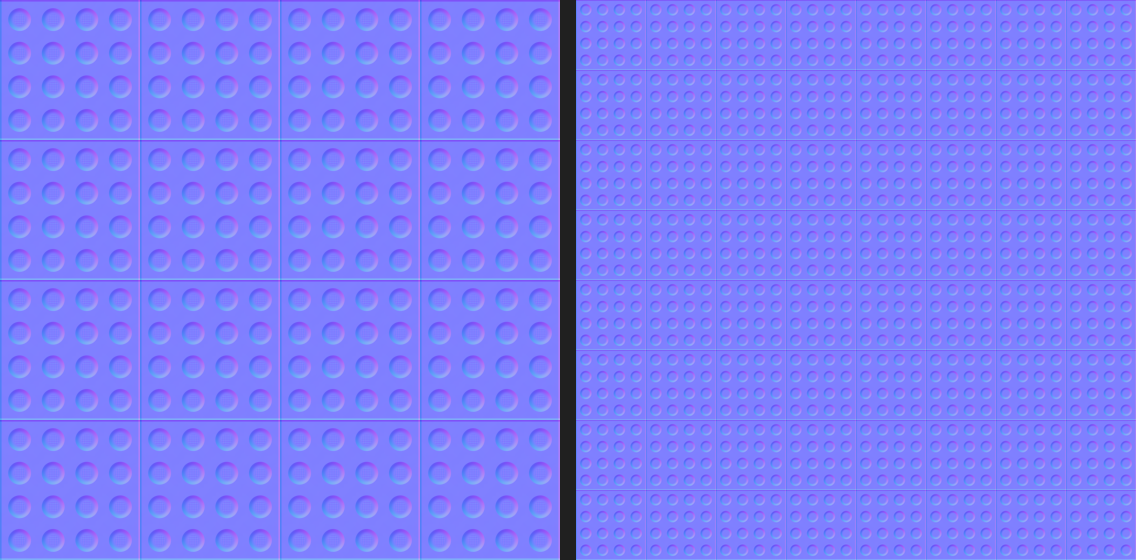
Left: one tile. Right: repeated 2 by 2.
This texture map is drawn by a three.js fragment shader. Its source:

```glsl
// Tangent-space normal map of square paving tiles with raised, flat-topped studs.
varying vec2 vUv;

const float TAU = 6.2831853;
const float TILES = 4.0;          // tiles across and up
const float STUD_PITCH = 0.24;    // lengths below are in tile widths
const float STUD_MARGIN = 0.02;
const float STUD_RADIUS = 0.083;
const float TOP_RADIUS = 0.040;
const float GRIP_REPEATS = 64.0;  // fine bumps per tile width

// Offset from the centre of the nearest stud
vec2 studOffset(vec2 p, float margin, float pitch) {
  return (fract((p - margin) / pitch) - 0.5) * pitch;
}

// Outward tilt of the ring between the flat top and the foot
vec2 studTilt(vec2 offset, float top, float foot, float strength) {
  float r = length(offset);
  float rise = smoothstep(top, mix(top, foot, 0.75), r);
  float fall = 1.0 - smoothstep(foot - 0.007, foot + 0.004, r);
  return offset / max(r, 0.0001) * rise * fall * strength;
}

// Outward tilt of the rounded tile edges, level at the bottom of the joint
vec2 edgeTilt(vec2 p, float inner, float outer, float strength) {
  vec2 q = p - 0.5;
  vec2 d = 0.5 - abs(q);
  vec2 slope = 1.0 - smoothstep(vec2(inner), vec2(outer), d);
  return sign(q) * slope * smoothstep(0.0, 0.003, d) * strength;
}

// Fine grid of bumps confined to the stud top
vec2 gripTilt(vec2 p, vec2 offset, float radius, float strength) {
  float mask = 1.0 - smoothstep(radius * 0.85, radius * 1.15, length(offset));
  return sin(TAU * GRIP_REPEATS * p) * mask * strength;
}

// Very faint surface unevenness from wrapping sines
vec2 unevenTilt(vec2 p, float strength) {
  vec2 t = TAU * p;
  vec2 wave = sin(t * 7.0 + 2.0 * sin(t.yx * 5.0));
  wave += 0.5 * sin(t.yx * 17.0 + 2.0 * sin(t * 11.0));
  return wave * strength;
}

// Packs a tilt into colour, with green pointing down
vec3 encodeNormal(vec2 tilt) {
  vec2 xy = vec2(tilt.x, -tilt.y);
  float z = sqrt(max(1.0 - dot(xy, xy), 0.0));
  return vec3(xy, z) * 0.5 + 0.5;
}

void main() {
  vec2 p = fract(vUv * TILES);
  vec2 offset = studOffset(p, STUD_MARGIN, STUD_PITCH);

  vec2 tilt = studTilt(offset, TOP_RADIUS, STUD_RADIUS, 0.36);
  tilt += edgeTilt(p, 0.005, 0.018, 0.36);
  tilt += gripTilt(p, offset, TOP_RADIUS, 0.035);
  tilt += unevenTilt(p, 0.003);

  gl_FragColor = vec4(encodeNormal(tilt), 1.0);
}
```
